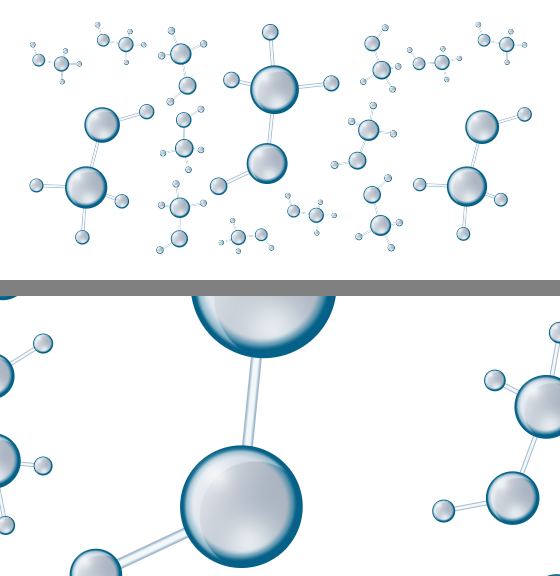
Top: the whole. Bottom: its middle third, enlarged.
Reproduce this background procedurally as a Shadertoy shader.

```glsl
const float PI = 3.14159265;

// Atoms of one molecule: position and radius, in units of the core radius
const vec3 ATOMS[6] = vec3[6](
    vec3(0.0, 0.0, 1.0), vec3(3.05, 0.0, 0.84),
    vec3(-2.33, -0.41, 0.34), vec3(-0.49, 2.3, 0.33),
    vec3(-0.22, -1.8, 0.34), vec3(4.18, -1.89, 0.36));

float hash(vec2 p) {
    return fract(sin(dot(p, vec2(127.1, 311.7))) * 43758.5);
}

float segmentDistance(vec2 p, vec2 a, vec2 b) {
    vec2 ab = b - a;
    return length(p - a - ab * clamp(dot(p - a, ab) / dot(ab, ab), 0.0, 1.0));
}

// Thin glass rod with a pale core and blue-grey sides
vec3 drawBond(vec3 color, vec2 p, vec2 a, vec2 b, float halfWidth, float pixel) {
    float d = segmentDistance(p, a, b);
    vec3 rod = mix(vec3(0.95, 0.97, 0.98), vec3(0.63, 0.72, 0.80),
                   smoothstep(0.3, 0.9, d / halfWidth));
    return mix(color, rod, clamp((halfWidth - d) / pixel + 0.5, 0.0, 1.0));
}

// Silver glass ball with a blue rim
vec3 drawBall(vec3 color, vec2 p, vec2 center, float radius, float pixel) {
    vec2 q = (p - center) / radius;
    float d = length(q);
    float edge = pixel / radius;
    if (d > 1.0 + edge) return color;

    // Silver body, darkest right of the middle, glowing near the bottom
    float shade = smoothstep(-0.9, 0.35, dot(q, vec2(0.75, -0.3)));
    float glow = exp(-5.0 * dot(q - vec2(0.12, -0.6), q - vec2(0.12, -0.6)));
    vec3 ball = mix(vec3(0.91, 0.92, 0.94), vec3(0.67, 0.71, 0.76), shade);
    ball = mix(ball, vec3(0.95, 0.97, 0.98), 0.8 * glow);

    // Rim, thicker at the lower right
    float rim = d + 0.06 * dot(q, vec2(0.5, -0.8));
    ball = mix(ball, vec3(0.25, 0.53, 0.65), smoothstep(0.74, 0.91, rim));
    ball = mix(ball, vec3(0.02, 0.38, 0.53), smoothstep(0.86, 0.94, rim));

    // Crescent reflection and a small highlight at the upper left
    float crescent = smoothstep(0.0, edge + 0.02, length(q - vec2(0.22, -0.16)) - 0.88)
                   * (1.0 - smoothstep(0.88, 0.95, d));
    ball = mix(ball, vec3(0.93, 0.96, 0.98), 0.45 * crescent);
    float highlight = exp(-22.0 * dot(q - vec2(-0.4, 0.5), q - vec2(-0.4, 0.5)));
    ball = mix(ball, vec3(1.0), 0.6 * highlight);

    return mix(color, ball, clamp((1.0 - d) / edge + 0.5, 0.0, 1.0));
}

vec3 drawMolecule(vec3 color, vec2 p, vec2 center, float radius, float angle, float pixel) {
    if (length(p - center) > 4.6 * radius) return color;
    mat2 turn = radius * mat2(cos(angle), sin(angle), -sin(angle), cos(angle));
    vec2 middle = vec2(0.9, 0.2);

    for (int i = 1; i < 6; i++) {
        vec2 a = center + turn * (ATOMS[i == 5 ? 1 : 0].xy - middle);
        vec2 b = center + turn * (ATOMS[i].xy - middle);
        color = drawBond(color, p, a, b, 0.075 * radius, pixel);
    }
    for (int i = 0; i < 6; i++) {
        vec2 atom = center + turn * (ATOMS[i].xy - middle);
        color = drawBall(color, p, atom, ATOMS[i].z * radius, pixel);
    }
    return color;
}

void mainImage(out vec4 fragColor, in vec2 fragCoord) {
    float pixel = 1.0 / iResolution.y;
    vec2 p = (fragCoord - 0.5 * iResolution.xy) * pixel;
    vec3 color = vec3(1.0);

    // Five columns of three molecules
    for (int column = 0; column < 5; column++) {
        float c = float(column);
        float facing = column % 4 == 2 ? -1.0 : 1.0;
        for (int slot = 0; slot < 3; slot++) {
            float s = float(slot) - 1.0;
            float tilt = hash(vec2(c + 3.0, s)) - 0.5;
            float reversal = hash(vec2(s, c + 7.0)) < 0.5 ? PI : 0.0;
            vec2 center = vec2((c - 2.0) * 0.34 - 0.01, 0.0);
            float radius, angle;

            if (column % 2 == 1) {
                // Stack of medium molecules
                center += vec2(0.04 * tilt, 0.275 * s);
                radius = 0.036 + 0.003 * sin(5.0 * c + 2.0 * s);
                angle = 0.5 * PI + 0.8 * tilt + reversal;
            } else if (slot == 0) {
                // Large molecule
                center.y -= 0.1 * facing;
                radius = 0.062 + 0.025 * cos(2.6 * c + 1.0);
                angle = facing * 0.5 * PI - 0.175 - 0.075 * facing;
            } else {
                // Pair of small molecules beyond its narrow end
                center += facing * vec2(0.23 * (s - 0.5), 0.27 + 0.07 * s);
                radius = 0.027;
                angle = 0.6 * tilt + reversal;
            }
            color = drawMolecule(color, p, center, radius, angle, pixel);
        }
    }
    fragColor = vec4(color, 1.0);
}
```
